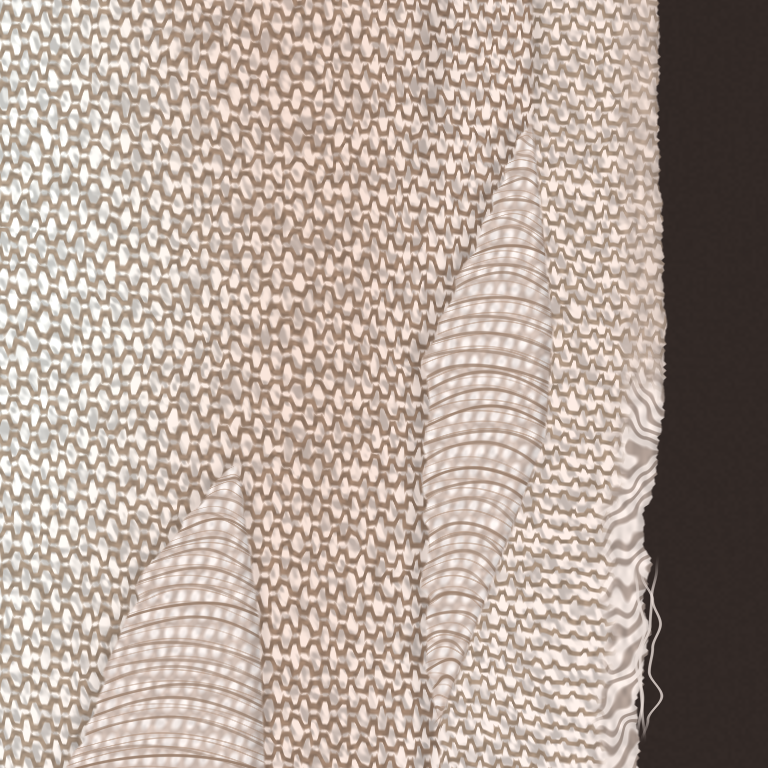
Write a three.js fragment shader that draws this texture.

```glsl
varying vec2 vUv;

const float PI = 3.14159;
const vec2 MESH_CELL = vec2(.0262, .0242);
const vec2 SIDE_CELL = vec2(.0225, .0198);
const float YARN_WIDTH = .13;
const float LOOP_HEIGHT = .27;
const float ROW_TILT = .07;
const float THREAD_GAP = .0225;
const vec3 DARK = vec3(.195, .16, .148);
const vec3 YARN = vec3(.585, .48, .405);
const vec3 PALE_YARN = vec3(.65, .575, .5);
const vec3 ROSE = vec3(.93, .845, .8);
const vec3 CREAM = vec3(.96, .91, .885);
const vec3 WHITE = vec3(.975, .975, .96);
const vec3 GAUZE = vec3(.8, .72, .675);

float hash(vec2 p) {
  return fract(sin(dot(p, vec2(127.1, 311.7))) * 43758.5453);
}

float noise(vec2 p) {
  vec2 i = floor(p), f = fract(p);
  f = f * f * (3. - 2. * f);
  return mix(mix(hash(i), hash(i + vec2(1, 0)), f.x),
             mix(hash(i + vec2(0, 1)), hash(i + vec2(1, 1)), f.x), f.y);
}

float ramp(float a, float b, float x) {
  return clamp((x - a) / (b - a), 0., 1.);
}

float below(float a, float b, float x) {
  return 1. - smoothstep(a, b, x);
}

float band(float x, float center, float width) {
  float d = (x - center) / width;
  return exp(-d * d);
}

// Rounded yarn rows, each shifted by half a loop
float knit(vec2 q, float height, float skew) {
  float nearest = 1.;
  for (int i = -1; i <= 2; i++) {
    float row = floor(q.y) + float(i);
    float jitter = noise(vec2(q.x * 1.7, row * 3.)) - .5;
    float phase = PI * (2. * q.x + row) + .9 * jitter;
    phase += skew * sin(phase);
    float wave = row + height * (cos(phase) - .13 * cos(3. * phase)) + .2 * jitter;
    float slope = 2. * PI * height * (sin(phase) - .39 * sin(3. * phase));
    nearest = min(nearest, abs(q.y - wave) / sqrt(1. + slope * slope));
  }
  return below(YARN_WIDTH - .07, YARN_WIDTH + .1, nearest);
}

// Loose arched threads; s runs from 0 to 1 across the opening
float threads(float y, float s, float span, float gap, float width, float seed) {
  float bend = 2. * s - .9;
  float arch = min(span * .2, .012 + .06 * span);
  float v = (y - arch * (1. - bend * bend)) / gap, cover = 0.;
  for (int i = -1; i <= 1; i++) {
    float id = floor(v) + float(i);
    float a = hash(vec2(id, seed)), b = hash(vec2(id, seed + 9.));
    float line = id + .15 + .7 * a + .9 * (b - .5) * s + .12 * sin(s * 5. + a * 6.);
    float d = abs(v - line) * gap;
    cover = max(cover, (.5 + .5 * b) * below(width * .35, width * 1.5, d));
  }
  return cover;
}

// Pale backing and thread ladder seen through one opening
vec3 opening(vec2 p, float left, float right, float seed) {
  float span = max(right - left, .004), s = (p.x - left) / span;
  vec2 q = p / vec2(.0185, .0235);
  q.x += .5 * mod(floor(q.y), 2.) + .3 * noise(p * 30.);
  vec2 c = fract(q) - .5;
  float oval = below(.15, .48, length(vec2(c.x - c.y * .35, c.y * .85)));
  vec3 col = mix(GAUZE, vec3(.985, .95, .935), .15 + .85 * oval);
  col *= .91 + .14 * noise(p * 170.);
  col = mix(col, YARN * 1.15, .55 * threads(p.y, s, span, THREAD_GAP * .63, .0011, seed + 3.));
  col = mix(col, YARN, .9 * threads(p.y, s, span, THREAD_GAP, .0021, seed));
  return col * (1. - .13 * smoothstep(.85, 1., s));
}

float inside(float x, float left, float right) {
  return smoothstep(left - .002, left + .003, x) * below(right - .003, right + .002, x);
}

void main() {
  vec2 p = vUv;
  float x = p.x, y = p.y;

  // Outlines of the two openings and the cloth edge
  float ragged = (noise(vec2(y * 55., 2.)) - .5) * .012;
  float leftA = .553 + .01 * ramp(.25, .06, y) + .137 * ramp(.54, .844, y) + ragged;
  float rightA = .573 + .137 * ramp(.06, .43, y) + .01 * ramp(.43, .57, y) - .027 * ramp(.57, .84, y);
  float leftB = .09 + .105 * ramp(0., .27, y) + .113 * ramp(.27, .4, y) + ragged;
  float rightB = .345 - .007 * ramp(0., .19, y) - .029 * ramp(.19, .4, y);
  float fray = below(.2, .5, y);
  float edge = .857 + .009 * band(y, .58, .16) - .022 * fray
    + (noise(vec2(y * 45., 7.)) - .5) * mix(.004, .024, fray)
    + (noise(vec2(y * 230., 5.)) - .5) * .004;

  // Knit, finer on the side panel
  float side = smoothstep(rightA - .002, rightA + .004, x);
  vec2 w = p + .01 * vec2(noise(p * 9.), noise(p * 8. + 20.))
    + .005 * vec2(noise(p * 45.), noise(p * 45. + 9.));
  float gather = max(w.x - .4, 0.);
  vec2 meshPos = w + vec2(.6 * gather * gather, ROW_TILT * w.x);
  float mesh = knit(meshPos / MESH_CELL, LOOP_HEIGHT, .55 * smoothstep(.35, .6, x));
  float flatness = smoothstep(.67, .73, x) * below(.2, .55, y);
  vec2 sidePos = w + vec2(0., .1 * x);
  float yarn = mix(mesh, knit(sidePos / SIDE_CELL, mix(.25, .13, flatness), .6), side);

  // Light falls from the left, warm toward the middle
  float glow = below(.06, .44, x + .2 * abs(y - .62));
  vec3 hole = mix(ROSE, WHITE, glow);
  hole = mix(hole, CREAM, .6 * smoothstep(.42, .62, x) + .4 * below(0., .6, y));
  float mottle = noise(w * vec2(170., 110.) + vec2(y * 60., 0.));
  hole *= mix(.8, 1.05, smoothstep(.1, .75, mottle));
  vec3 strand = mix(YARN, PALE_YARN, max(glow, side * .6)) * (.88 + .24 * noise(p * 190.));
  vec3 col = mix(hole, strand, yarn * .97);

  // Folds and gathered stitches
  float crease = .6 * band(x, .518 + .05 * y, .02) * smoothstep(.7, .9, y)
    + .8 * band(x, .698, .009) * smoothstep(.8, .9, y)
    + .8 * band(x, leftA - .008, .013) * below(.83, .86, y)
    + .7 * band(x, leftB - .006, .011) * below(.39, .42, y)
    + .6 * band(x, rightB + .005, .007) * below(.38, .42, y);
  col *= 1. - .16 * crease;

  // Openings
  float openA = inside(x, leftA, rightA) * smoothstep(.05, .075, y) * below(.83, .845, y);
  float openB = inside(x, leftB, rightB) * below(.385, .4, y);
  col = mix(col, opening(p, leftA, rightA, 1.), openA);
  col = mix(col, opening(p, leftB, rightB, 31.), openB);

  // Pale border with slanted fringe below
  float slant = mix(-.9, 1.5, smoothstep(.36, .5, y));
  float tuft = sin((y + slant * (x - .82)) * 230. + 11. * noise(p * vec2(50., 38.)));
  vec3 fringe = mix(GAUZE * .85, CREAM, smoothstep(-.9, .4, tuft));
  vec3 hem = mix(col, GAUZE * 1.05, .35);
  vec3 trim = mix(fringe, hem, smoothstep(.46, .56, y)) * (.88 + .18 * noise(p * vec2(150., 90.)));
  col = mix(col, trim, smoothstep(edge - .065, edge - .035, x));
  col *= 1. - .12 * smoothstep(edge - .012, edge, x);

  // Dark ground and stray fibres
  vec3 ground = DARK * (.96 + .08 * noise(p * 220.));
  col = mix(col, ground, smoothstep(edge - .0015, edge + .002, x));
  float reach = .8 * smoothstep(.03, .08, y) * below(.22, .28, y);
  for (int i = 0; i < 3; i++) {
    float k = float(i);
    float fibre = .822 + .004 * k + .035 * noise(vec2(y * (22. + 5. * k), k * 7.));
    col = mix(col, CREAM * .95, reach * below(.0008, .0028, abs(x - fibre)));
  }
  gl_FragColor = vec4(col, 1.);
}
```
